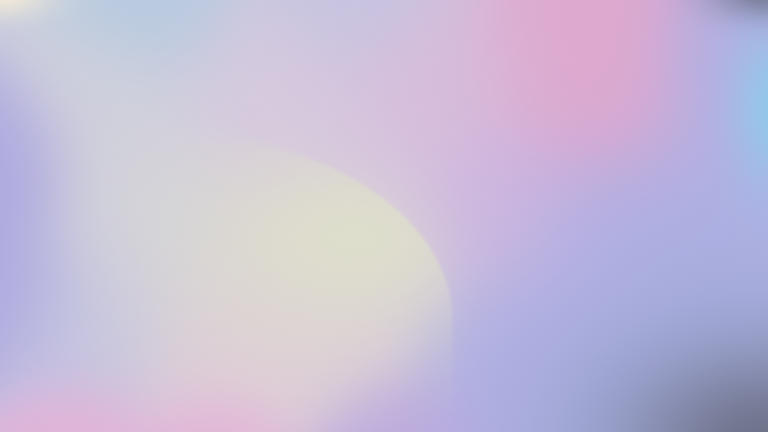
Give the GLSL for this background, as a Shadertoy shader.

```glsl
// Soft pastel mesh gradient: colour pools blended by normalised Gaussian weights,
// a cream dome with one crisp elliptical edge, and tinted glows on the borders.
// Space: x runs 0..16/9 and y runs 0..1 from the lower left.

const vec3 PALE_BLUE  = vec3(0.71, 0.79, 0.88);
const vec3 BLUE_LILAC = vec3(0.77, 0.77, 0.88);
const vec3 MIST       = vec3(0.82, 0.82, 0.86);
const vec3 PEARL      = vec3(0.84, 0.79, 0.87);
const vec3 ROSE_LILAC = vec3(0.84, 0.74, 0.86);
const vec3 PINK       = vec3(0.87, 0.66, 0.81);
const vec3 LILAC      = vec3(0.80, 0.71, 0.88);
const vec3 PERIWINKLE = vec3(0.69, 0.69, 0.89);
const vec3 SLATE_BLUE = vec3(0.65, 0.68, 0.87);
const vec3 LAVENDER   = vec3(0.67, 0.65, 0.88);
const vec3 ORCHID     = vec3(0.73, 0.66, 0.87);
const vec3 BLUSH      = vec3(0.89, 0.70, 0.85);
const vec3 PEACH      = vec3(0.87, 0.81, 0.84);
const vec3 CREAM      = vec3(0.87, 0.87, 0.80);
const vec3 SKY        = vec3(0.57, 0.79, 0.92);
const vec3 STEEL      = vec3(0.43, 0.45, 0.54);
const vec3 IVORY      = vec3(0.94, 0.91, 0.85);

const vec2  DOME_CENTRE = vec2(0.347, 0.26);
const vec2  DOME_RADII  = vec2(0.70, 0.44);
const float DOME_EDGE   = 0.012;
const float DOME_HALO   = 0.16;
const float GRAIN       = 0.004;

float gaussian(vec2 p, vec2 centre, vec2 radii) {
    vec2 d = (p - centre) / radii;
    return exp(-dot(d, d));
}

// Adds one pool of colour; the weight is kept in w.
void pool(inout vec4 sum, vec2 p, vec2 centre, float radius, vec3 colour) {
    sum += vec4(colour, 1.0) * gaussian(p, centre, vec2(radius));
}

vec3 meshGradient(vec2 p) {
    vec4 sum = vec4(PEARL, 1.0) * 0.0001;
    // Upper band
    pool(sum, p, vec2(0.35, 1.00), 0.17, PALE_BLUE);
    pool(sum, p, vec2(0.80, 1.02), 0.17, BLUE_LILAC);
    pool(sum, p, vec2(0.25, 0.74), 0.19, MIST);
    pool(sum, p, vec2(0.62, 0.78), 0.20, PEARL);
    pool(sum, p, vec2(0.99, 0.78), 0.20, ROSE_LILAC);
    pool(sum, p, vec2(1.37, 0.82), 0.22, PINK);
    // Right side
    pool(sum, p, vec2(1.14, 0.50), 0.18, LILAC);
    pool(sum, p, vec2(1.70, 0.85), 0.15, PERIWINKLE);
    pool(sum, p, vec2(1.70, 0.58), 0.20, PERIWINKLE);
    pool(sum, p, vec2(1.40, 0.42), 0.20, PERIWINKLE);
    pool(sum, p, vec2(1.62, 0.30), 0.20, SLATE_BLUE);
    pool(sum, p, vec2(1.38, 0.12), 0.20, SLATE_BLUE);
    pool(sum, p, vec2(1.17, 0.18), 0.18, PERIWINKLE);
    // Left side and lower edge
    pool(sum, p, vec2(0.00, 0.62), 0.15, LAVENDER);
    pool(sum, p, vec2(0.00, 0.34), 0.15, LAVENDER);
    pool(sum, p, vec2(0.20, 0.26), 0.18, BLUE_LILAC);
    pool(sum, p, vec2(0.18, -0.03), 0.13, BLUSH);
    pool(sum, p, vec2(0.50, -0.04), 0.13, BLUSH);
    pool(sum, p, vec2(0.92, -0.03), 0.15, ORCHID);
    // Middle
    pool(sum, p, vec2(0.36, 0.46), 0.20, MIST);
    pool(sum, p, vec2(0.50, 0.22), 0.18, PEACH);
    pool(sum, p, vec2(0.76, 0.22), 0.18, PEACH);
    pool(sum, p, vec2(0.78, 0.50), 0.22, PEARL);
    return sum.rgb / sum.w;
}

// Cream light inside the ellipse, with a faint halo outside its rim.
float domeLight(vec2 p) {
    vec2 q = max(p - DOME_CENTRE, 0.0) / DOME_RADII;
    float rim = length(q) - 1.0;
    float softness = mix(0.09, DOME_EDGE, smoothstep(0.35, 0.75, p.x));
    float inside = 1.0 - smoothstep(-softness, softness, rim);
    float halo = 0.35 * exp(-max(rim, 0.0) / DOME_HALO);
    return mix(halo, 1.0, inside) * gaussian(p, vec2(0.82, 0.45), vec2(0.40, 0.23));
}

float hash(vec2 p) {
    return fract(sin(dot(p, vec2(127.1, 311.7))) * 43758.5);
}

void mainImage(out vec4 fragColor, in vec2 fragCoord) {
    vec2 p = fragCoord / iResolution.xy * vec2(16.0 / 9.0, 1.0);

    vec3 colour = meshGradient(p);
    colour = mix(colour, CREAM, domeLight(p));

    // Border glows
    colour = mix(colour, SKY,   0.95 * gaussian(p, vec2(1.80, 0.75), vec2(0.10, 0.18)));
    colour = mix(colour, STEEL, gaussian(p, vec2(1.78, -0.03), vec2(0.33, 0.22)));
    colour = mix(colour, STEEL, 0.85 * gaussian(p, vec2(1.78, 1.02), vec2(0.13, 0.06)));
    colour = mix(colour, IVORY, gaussian(p, vec2(0.00, 1.01), vec2(0.12, 0.05)));

    // Dither against banding
    colour += GRAIN * (hash(fragCoord) - 0.5);
    fragColor = vec4(colour, 1.0);
}
```
